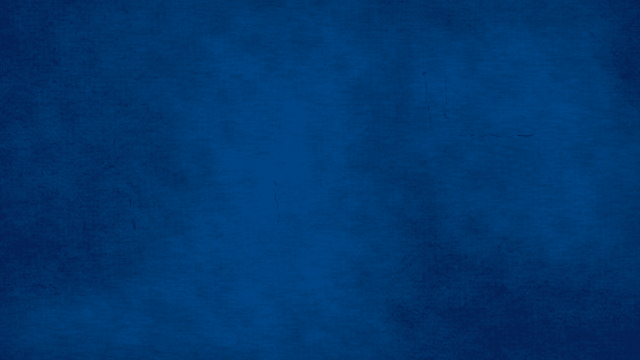
Give the GLSL for this texture, as a Shadertoy shader.

```glsl
// Worn deep-blue canvas with soft stains, woven grain, dark flecks and fine cracks.
#define DARK vec3(0.010, 0.130, 0.335)
#define MID vec3(0.002, 0.206, 0.414)
#define BRIGHT vec3(0.000, 0.268, 0.522)
#define INK vec3(0.010, 0.080, 0.270)
#define BASE_TONE 0.56
#define MOTTLE 0.46
#define WEAVE 0.20
#define GRAIN 0.30
#define FLECKS 0.38
#define CRACK_WIDTH 0.0013
#define CRACK_INK 0.55

float hash(vec2 p) {
    return fract(sin(dot(p, vec2(127.1, 311.7))) * 43758.5453);
}

float noise(vec2 p) {
    vec2 i = floor(p), f = fract(p);
    f = f * f * (3.0 - 2.0 * f);
    return mix(mix(hash(i), hash(i + vec2(1, 0)), f.x),
               mix(hash(i + vec2(0, 1)), hash(i + vec2(1, 1)), f.x), f.y);
}

float fbm(vec2 p) {
    float sum = 0.0, amp = 0.5;
    for (int i = 0; i < 5; i++) {
        sum += amp * noise(p);
        p = mat2(1.6, 1.2, -1.2, 1.6) * p + 7.3;
        amp *= 0.55;
    }
    return sum;
}

float blob(vec2 p, vec2 center, vec2 radius) {
    vec2 d = (p - center) / radius;
    return exp(-dot(d, d));
}

float segment(vec2 p, vec2 a, vec2 b) {
    vec2 ab = b - a;
    return length(p - a - ab * clamp(dot(p - a, ab) / dot(ab, ab), 0.0, 1.0));
}

// Broad light and dark areas
float stains(vec2 p) {
    float light = 0.42 * blob(p, vec2(0.80, 0.54), vec2(0.36, 0.42))
                + 0.20 * blob(p, vec2(0.66, 0.12), vec2(0.34, 0.22))
                + 0.28 * blob(p, vec2(1.58, 0.56), vec2(0.22, 0.30))
                + 0.18 * blob(p, vec2(1.38, 0.82), vec2(0.30, 0.16))
                + 0.14 * blob(p, vec2(0.20, 0.12), vec2(0.18, 0.10));
    float dark = 0.38 * blob(p, vec2(0.02, 0.30), vec2(0.26, 0.15))
               + 0.26 * blob(p, vec2(0.00, 0.88), vec2(0.24, 0.28))
               + 0.20 * blob(p, vec2(0.36, 0.54), vec2(0.22, 0.28))
               + 0.44 * blob(p, vec2(1.42, 0.08), vec2(0.28, 0.17))
               + 0.28 * blob(p, vec2(1.14, 0.28), vec2(0.15, 0.18))
               + 0.22 * blob(p, vec2(1.08, 0.64), vec2(0.09, 0.20))
               + 0.34 * blob(p, vec2(1.74, 0.82), vec2(0.12, 0.17))
               + 0.30 * blob(p, vec2(1.74, 0.04), vec2(0.14, 0.12))
               + 0.14 * blob(p, vec2(1.25, 0.96), vec2(0.30, 0.08));
    return light - dark;
}

// Thin broken cracks
float cracks(vec2 p) {
    vec4 lines[8] = vec4[8](
        vec4(1.178, 0.800, 1.197, 0.650), vec4(1.236, 0.790, 1.240, 0.660),
        vec4(1.207, 0.345, 1.222, 0.120), vec4(1.270, 0.290, 1.272, 0.235),
        vec4(0.763, 0.500, 0.775, 0.375), vec4(0.362, 0.450, 0.373, 0.360),
        vec4(1.250, 0.624, 1.480, 0.621), vec4(0.797, 0.955, 0.810, 0.920));
    vec2 q = p + 0.010 * (vec2(noise(p * 60.0), noise(p * 60.0 + 19.0)) - 0.5);
    float ink = 0.0;
    for (int i = 0; i < 8; i++) {
        float d = segment(q, lines[i].xy, lines[i].zw);
        ink = max(ink, 1.0 - smoothstep(0.0, 2.0 * CRACK_WIDTH, d));
    }
    ink *= smoothstep(0.2, 0.9, noise(p * 90.0 + 3.0));
    float nick = blob(p, vec2(1.179, 0.797), vec2(0.004))
               + blob(p, vec2(0.372, 0.372), vec2(0.003, 0.008));
    return min(ink + nick, 1.0);
}

void mainImage(out vec4 fragColor, in vec2 fragCoord) {
    vec2 p = fragCoord / iResolution.y;
    vec2 uv = fragCoord / iResolution.xy;

    // Tone: warped stains, mottling and darkened borders
    vec2 warp = vec2(fbm(p * 9.0), fbm(p * 9.0 + 31.0)) - 0.55;
    float stain = stains(p + 0.14 * warp);
    float tone = BASE_TONE + stain + MOTTLE * (fbm(p * 16.0) - 0.53);
    vec2 edge = min(uv, 1.0 - uv);
    tone -= 0.16 * exp(-edge.x * 22.0) + 0.14 * exp(-edge.y * 16.0);

    // Surface: horizontal threads and fine grain, rougher where worn
    float wear = smoothstep(0.15, -0.30, stain);
    tone += WEAVE * (noise(p * vec2(45.0, 210.0)) - 0.5);
    tone += GRAIN * (0.8 + 0.5 * wear) * (noise(p * 270.0) - 0.5);

    // Flecks gather in the darker stains
    float fleck = smoothstep(0.64, 0.86, fbm(p * vec2(85.0, 110.0)));
    tone -= FLECKS * fleck * (0.25 + 0.75 * wear);

    tone = clamp(tone, 0.0, 1.0);
    vec3 color = mix(DARK, MID, min(tone * 2.0, 1.0));
    color = mix(color, BRIGHT, max(tone * 2.0 - 1.0, 0.0));
    color = mix(color, INK, CRACK_INK * cracks(p));
    fragColor = vec4(color, 1.0);
}
```
